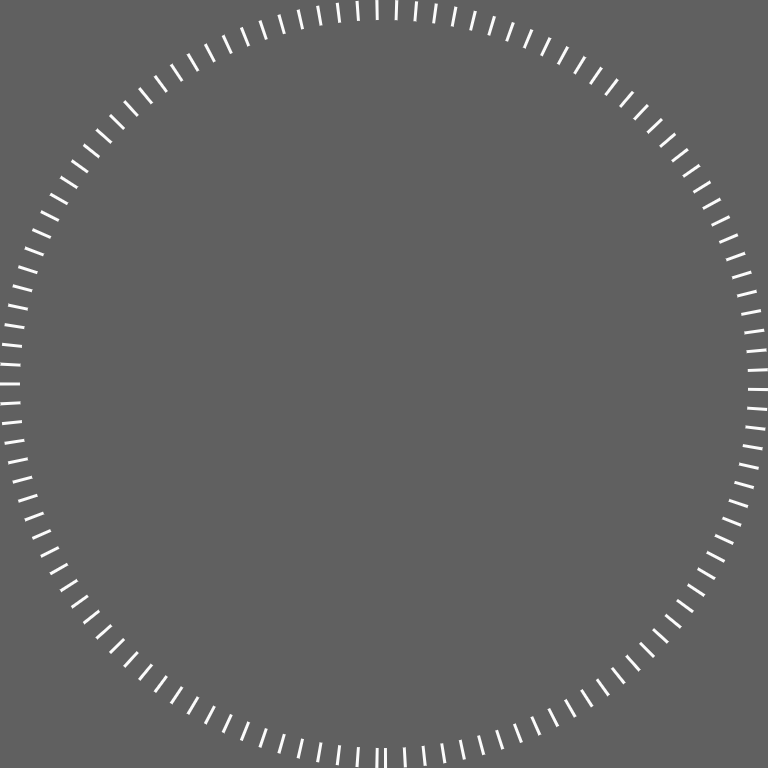
Give the GLSL for this background, as a Shadertoy shader.

```glsl
// A flat grey field framed by a ring of short white radial ticks.
// Polar coordinates place the ticks by angle, counterclockwise from the bottom;
// the step does not divide the full turn, so the ring closes on a narrow gap.

const float TAU = 6.2831853;

const vec3  FIELD_COLOR = vec3(0.376);
const vec3  TICK_COLOR  = vec3(0.985);
const float OUTER_RADIUS = 0.5;     // in canvas units
const float INNER_RADIUS = 0.474;
const float TICK_STEP    = 0.05174; // radians between tick centres
const float TICK_ANGLE   = 0.008;   // radians covered by one tick
const float TICK_COUNT   = 122.0;
const float SEAM_MARGIN  = 0.007;   // keeps the angle wrap between two ticks

// Antialiased coverage of a shape from its signed distance
float coverage(float dist, float pixel) {
    return clamp(0.5 - dist / pixel, 0.0, 1.0);
}

// Signed distance to the nearest tick of the ring
float tickRing(vec2 p) {
    float radius = length(p);
    float angle = atan(p.x, -p.y);
    angle = mod(angle + SEAM_MARGIN, TAU) - SEAM_MARGIN;

    // Nearest tick; the first one starts exactly at angle zero
    float offset = angle - 0.5 * TICK_ANGLE;
    float index = clamp(floor(offset / TICK_STEP + 0.5), 0.0, TICK_COUNT - 1.0);
    float side = (abs(offset - index * TICK_STEP) - 0.5 * TICK_ANGLE) * radius;

    float ends = max(radius - OUTER_RADIUS, INNER_RADIUS - radius);
    return max(side, ends);
}

void mainImage(out vec4 fragColor, in vec2 fragCoord) {
    float size = min(iResolution.x, iResolution.y);
    vec2 p = (fragCoord - 0.5 * iResolution.xy) / size;

    float tick = coverage(tickRing(p), 1.0 / size);
    fragColor = vec4(mix(FIELD_COLOR, TICK_COLOR, tick), 1.0);
}
```
